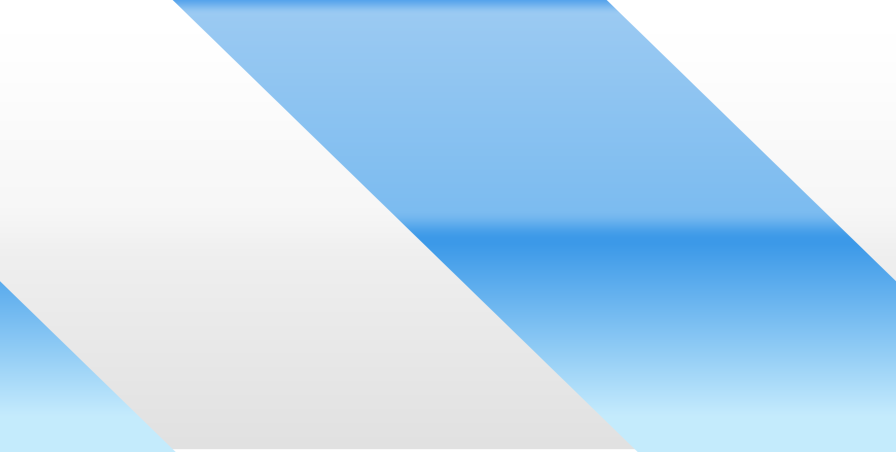
Reproduce this background procedurally as a Shadertoy shader.

```glsl
// Glossy blue diagonal bands over a white to grey gradient.

#define SLANT 0.519         // sideways drift of a band over the full height
#define BAND_CENTER 0.4349  // band middle along the top edge
#define BAND_HALF 0.2422    // half of the band width
#define GLOSS_START 0.465   // depth where the upper gloss ends
#define GLOSS_END 0.53      // depth where the lower half begins
#define TOP_GLOW 0.032      // depth of the dark rim at the top
#define BASE_LINE 0.994     // depth of the white hairline

const vec3 RIM_BLUE = vec3(0.30, 0.62, 0.92);
const vec3 GLOSS_LIGHT = vec3(0.615, 0.795, 0.95);
const vec3 GLOSS_LOW = vec3(0.485, 0.735, 0.94);
const vec3 DEEP_BLUE = vec3(0.235, 0.60, 0.91);
const vec3 PALE_BLUE = vec3(0.77, 0.92, 0.99);

// Two-part glossy gradient, depth runs from the top down
vec3 blueGloss(float depth) {
    vec3 upper = mix(GLOSS_LIGHT, GLOSS_LOW, clamp(depth / 0.47, 0.0, 1.0));
    upper = mix(RIM_BLUE, upper, smoothstep(-0.008, TOP_GLOW, depth));
    vec3 lower = mix(DEEP_BLUE, PALE_BLUE, clamp((depth - 0.54) / 0.38, 0.0, 1.0));
    return mix(upper, lower, smoothstep(GLOSS_START, GLOSS_END, depth));
}

// White upper half that steps softly into a grey lower half
vec3 paperShade(float depth) {
    float upper = 1.0 - 0.032 * smoothstep(0.0, 0.5, depth);
    float lower = mix(0.94, 0.88, clamp((depth - 0.53) / 0.47, 0.0, 1.0));
    return vec3(mix(upper, lower, smoothstep(0.44, 0.57, depth)));
}

// Signed distance, along x, to the nearest repeated diagonal band
float bandDistance(vec2 p) {
    float across = p.x - SLANT * p.y - BAND_CENTER;
    return abs(fract(across + 0.5) - 0.5) - BAND_HALF;
}

void mainImage(out vec4 fragColor, in vec2 fragCoord) {
    vec2 p = fragCoord / iResolution.xy;
    p.y = 1.0 - p.y;
    vec2 pixel = 1.0 / iResolution.xy;

    // Bands over the paper
    float band = 1.0 - smoothstep(-pixel.x, pixel.x, bandDistance(p));
    vec3 paper = paperShade(p.y);

    // Thin bright line under the paper
    float line = smoothstep(-0.5 * pixel.y, 0.5 * pixel.y, p.y - BASE_LINE);
    paper = mix(paper, vec3(1.0), line);

    fragColor = vec4(mix(paper, blueGloss(p.y), band), 1.0);
}
```
